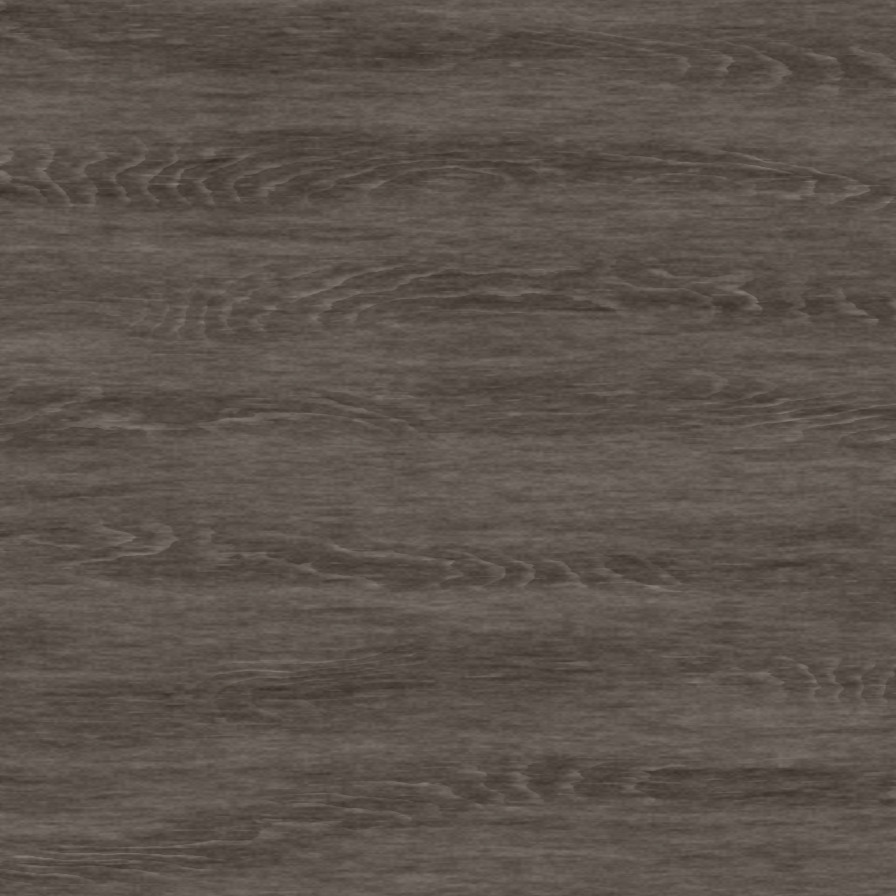
Reproduce this texture procedurally as a WebGL 2 fragment shader.

```glsl
#version 300 es
precision highp float;

uniform vec2 u_resolution;
out vec4 fragColor;

float hash(vec2 p) {
    vec3 q = fract(p.xyx * vec3(0.1031, 0.1030, 0.0973));
    q += dot(q, q.yzx + 33.33);
    return fract((q.x + q.y) * q.z);
}

float noise(vec2 p) {
    vec2 i = floor(p), f = fract(p);
    f = f * f * (3.0 - 2.0 * f);
    return mix(mix(hash(i), hash(i + vec2(1, 0)), f.x),
               mix(hash(i + vec2(0, 1)), hash(i + vec2(1, 1)), f.x), f.y);
}

// Layered noise, centred on zero
float fbm(vec2 p) {
    float sum = 0.0, amplitude = 0.5;
    for (int i = 0; i < 4; i++) {
        sum += amplitude * (noise(p) - 0.5);
        p = p * 2.03 + vec2(17.3, 9.1);
        amplitude *= 0.5;
    }
    return sum;
}

// Dark heartwood strips, one per row, wandering in height and width
float heartwood(vec2 p) {
    float y = p.y * 7.0 + 0.8 * (noise(vec2(p.x * 1.5, p.y * 5.0) + 40.0) - 0.5);
    float row = floor(y);
    float offset = fract(y) - 0.5 + 0.2 * (hash(vec2(row, 5.0)) - 0.5);
    float width = 0.16 + 0.18 * noise(vec2(p.x * 3.0, row * 7.0));
    return 1.0 - smoothstep(width * 0.3, width * 1.4, abs(offset));
}

// Thin pale contour lines forming long eyes and arches
float growthRings(vec2 p) {
    float field = 8.0 * noise(vec2(p.x * 2.4, p.y * 14.0) + 11.0)
                + 1.6 * noise(vec2(p.x * 8.0, p.y * 30.0) + 3.0)
                + 0.8 * fbm(vec2(p.x * 28.0, p.y * 90.0)) + 12.0 * p.x;
    float spread = fwidth(field);
    float phase = fract(field);
    float edge = clamp(spread, 0.08, 0.4);
    float line = smoothstep(0.5, 0.92 - 0.3 * edge, phase) * (1.0 - smoothstep(1.0 - edge, 1.0, phase));
    return mix(line, 0.22, smoothstep(0.45, 0.9, spread));
}

void main() {
    vec2 p = gl_FragCoord.xy / u_resolution.y;
    vec2 grain = p + vec2(0.0, 0.014 * fbm(vec2(p.x * 4.0, p.y * 9.0)));

    float heart = heartwood(grain);
    float figure = heart * smoothstep(0.3, 0.6, noise(vec2(p.x * 3.2, p.y * 9.0) + 70.0));

    // Broad shading and long streaks
    float tone = 0.009 - 0.034 * heart;
    tone += 0.040 * fbm(vec2(grain.x * 2.0, grain.y * 14.0) + 20.0);
    tone += 0.110 * fbm(vec2(grain.x * 3.5, grain.y * 65.0) + 50.0);

    // Fine fibres and speckle
    float fibre = noise(vec2(grain.x * 26.0, grain.y * 230.0));
    tone += 0.060 * (fibre - 0.5);
    tone += 0.056 * (noise(vec2(grain.x * 85.0, grain.y * 350.0) + 8.0) - 0.5);
    tone += 0.046 * (noise(p * vec2(240.0, 420.0)) - 0.5);

    // Arched figure, broken up by the fibres
    float rings = growthRings(grain);
    tone += figure * (rings - 0.22) * (0.035 + 0.085 * fibre);

    // Short pale pores and thin dark cracks
    float pore = noise(vec2(grain.x * 40.0, grain.y * 310.0) + 90.0);
    float crack = noise(vec2(grain.x * 16.0, grain.y * 190.0) + 130.0);
    tone += 0.055 * smoothstep(0.74, 0.95, pore) * (0.4 + 0.6 * heart);
    tone -= 0.034 * smoothstep(0.72, 0.95, crack);

    vec3 color = vec3(0.363, 0.333, 0.303) + tone;
    color += heart * vec3(0.001, 0.0, -0.002);
    fragColor = vec4(color, 1.0);
}
```
